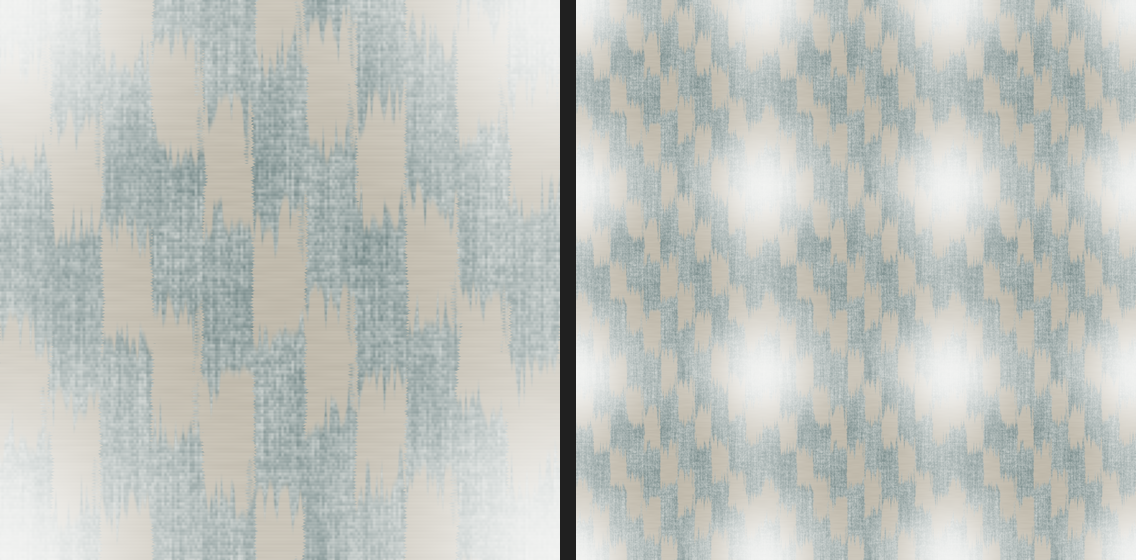
Left: one tile. Right: repeated 3 by 3.
This texture is drawn by a WebGL 1 fragment shader. Its source:

```glsl
precision highp float;
uniform vec2 u_resolution;

const float TAU = 6.28319;
const float COLUMNS = 11.0;  // ikat strips across
const float ROWS = 2.0;      // dyed blocks down each strip
const float STAGGER = 0.32;  // drop from one strip to the next, in blocks
const float THREADS = 220.0; // warp threads across
const float RIBS = 170.0;    // weft ribs down

const vec3 CREAM = vec3(0.755, 0.73, 0.675);
const vec3 DYE_DARK = vec3(0.45, 0.53, 0.53);
const vec3 DYE_PALE = vec3(0.775, 0.80, 0.79);
const vec3 BLEACHED = vec3(0.97, 0.97, 0.965);

float hash(vec2 p) {
  vec3 q = fract(vec3(p.xyx) * 0.1031);
  q += dot(q, q.yzx + 33.33);
  return fract((q.x + q.y) * q.z);
}

vec2 wrap(vec2 cell, vec2 period) {
  return floor(mod(cell + 0.5, period));
}

// Value noise that repeats after a whole number of cells
float noise(vec2 p, vec2 period) {
  vec2 i = floor(p);
  vec2 f = fract(p);
  f = f * f * (3.0 - 2.0 * f);
  float a = hash(wrap(i, period));
  float b = hash(wrap(i + vec2(1.0, 0.0), period));
  float c = hash(wrap(i + vec2(0.0, 1.0), period));
  float d = hash(wrap(i + 1.0, period));
  return mix(mix(a, b, f.x), mix(c, d, f.x), f.y);
}

float tileNoise(vec2 uv, vec2 cells) {
  return noise(uv * cells, cells);
}

// Ragged length of the threads at one end of a dyed block
float fringe(float x, float seed) {
  float tufts = noise(vec2(x * THREADS * 0.25, seed), vec2(THREADS * 0.25, 64.0));
  float tips = noise(vec2(x * THREADS, seed + 64.0), vec2(THREADS, 128.0));
  return 0.08 * (tufts - 0.5) + 0.15 * (tips * tips - 0.3);
}

// Vertical shift of a strip: a steady drop, every third strip set higher
float stripShift(float column) {
  float raised = 1.0 - step(0.5, abs(mod(column, 3.0) - 1.0));
  return column * STAGGER - 0.08 * raised + 0.03 * (hash(vec2(column, 7.0)) - 0.5);
}

// Coverage of the staggered dyed blocks
float dyeMask(vec2 uv, float rib) {
  // Strip sides are serrated by the ribs and drift a little
  float serration = 0.022 * rib + 0.05 * (tileNoise(uv, vec2(COLUMNS, RIBS)) - 0.5);
  float drift = 0.10 * (tileNoise(uv, vec2(COLUMNS, 7.0)) - 0.5);
  float x = uv.x * COLUMNS + serration + drift;
  float column = floor(mod(floor(x) + 0.5, COLUMNS));
  float across = fract(x);

  float v = uv.y * ROWS + stripShift(column) + 0.38;
  float block = floor(mod(floor(v) + 0.5, ROWS));
  float along = fract(v) - 0.5;
  float seed = column * 4.0 + block * 2.0;
  float slant = 0.10 * (hash(vec2(column, block + 20.0)) - 0.5) * (across - 0.5);

  float top = 0.30 + fringe(uv.x, seed) + slant;
  float bottom = 0.30 + fringe(uv.x, seed + 1.0) - slant;
  float inside = min(top - along, bottom + along);
  float body = smoothstep(-0.025, 0.03, inside);

  // Loose strands trail past the block along some strip sides
  float strand = smoothstep(0.83, 0.87, across) * (1.0 - smoothstep(0.93, 0.97, across));
  strand *= step(0.5, hash(vec2(column, block + 40.0)));
  float trail = smoothstep(-0.01, 0.03, inside + 0.17) * strand;
  return max(body, trail * (0.5 + 0.3 * rib));
}

// Mask averaged over a narrow span so strip sides stay soft
float softMask(vec2 uv, float rib) {
  float sum = 0.0;
  for (int i = 0; i < 4; i++) {
    float shift = (float(i) - 1.5) * 0.0009;
    sum += dyeMask(fract(uv + vec2(shift, 0.0)), rib);
  }
  return sum * 0.25;
}

// Speckled blue weave with pale lengthwise streaks
vec3 dyedCloth(vec2 uv, float rib) {
  float grain = tileNoise(uv, vec2(THREADS, RIBS));
  float streak = tileNoise(uv, vec2(THREADS, 9.0));
  float slub = tileNoise(uv, vec2(28.0, RIBS));
  float cloud = tileNoise(uv, vec2(9.0, 7.0));
  float paleness = 0.50 + 0.44 * (grain - 0.5) + 0.36 * (streak - 0.5)
                 + 0.24 * (slub - 0.5) + 0.32 * (cloud - 0.5) + 0.06 * rib;
  return mix(DYE_DARK, DYE_PALE, clamp(paleness, 0.0, 1.0));
}

vec3 plainCloth(vec2 uv, float rib) {
  float slub = tileNoise(uv, vec2(20.0, RIBS));
  return CREAM + 0.008 * rib + 0.025 * (slub - 0.5);
}

// Paleness rising smoothly toward the borders and strongest in the corners
float bleach(vec2 uv) {
  vec2 edge = 0.5 + 0.5 * cos(TAU * uv);
  return 0.93 * pow(0.55 * edge.x + 0.45 * edge.y, 2.0);
}

void main() {
  vec2 uv = gl_FragCoord.xy / u_resolution;
  float rib = sin(TAU * RIBS * uv.y);
  vec3 color = mix(plainCloth(uv, rib), dyedCloth(uv, rib), softMask(uv, rib));
  color = mix(color, BLEACHED, bleach(uv));
  gl_FragColor = vec4(color, 1.0);
}
```
